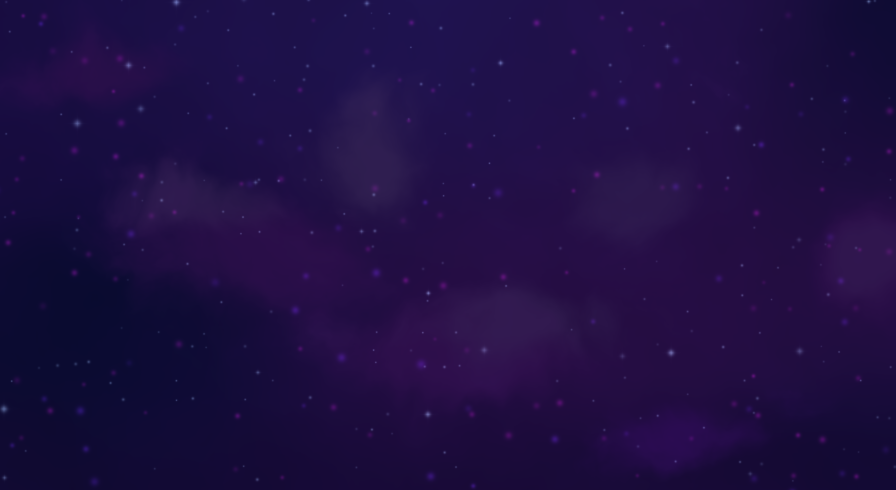
Give the GLSL for this background, as a Shadertoy shader.

```glsl
float hash(vec2 p) {
    return fract(sin(dot(p, vec2(127.1, 311.7))) * 43758.5453);
}

float valueNoise(vec2 p) {
    vec2 cell = floor(p), f = fract(p);
    f = f * f * (3.0 - 2.0 * f);
    float low = mix(hash(cell), hash(cell + vec2(1, 0)), f.x);
    float high = mix(hash(cell + vec2(0, 1)), hash(cell + vec2(1, 1)), f.x);
    return mix(low, high, f.y);
}

float fbm(vec2 p) {
    float sum = 0.0, amplitude = 0.52;
    for (int i = 0; i < 6; i++) {
        sum += amplitude * valueNoise(p);
        p = mat2(1.6, 1.2, -1.2, 1.6) * p + 7.3;
        amplitude *= 0.5;
    }
    return sum;
}

float blob(vec2 p, vec2 center, vec2 radius) {
    vec2 d = (p - center) / radius;
    return exp(-dot(d, d));
}

// A soft blob whose edge is torn by a noise value
float cloud(vec2 p, vec2 center, vec2 radius, float grain) {
    return smoothstep(0.3, 0.95, blob(p, center, radius) + (grain - 0.5) * 1.1);
}

// Scattered points, one possible star per cell; rays adds a small cross
float stars(vec2 p, float cellSize, float chance, float radius, float rays, float seed, float pixel) {
    vec2 cell = floor(p / cellSize);
    vec2 key = cell + seed;
    vec2 spot = 0.25 + 0.5 * vec2(hash(key + 3.1), hash(key + 8.7));
    vec2 d = abs(p - (cell + spot) * cellSize);
    float size = max(radius * mix(0.6, 1.2, hash(key + 5.9)), pixel);
    float core = exp(-dot(d, d) / (size * size));
    float cross = exp(-(d.x + d.y) / size - 3.0 * min(d.x, d.y) / size);
    float brightness = mix(0.3, 1.0, hash(key + 1.7));
    return step(hash(key), chance) * brightness * (core + rays * cross);
}

vec3 skyColor(vec2 p) {
    const vec3 purple = vec3(0.150, 0.052, 0.268);
    const vec3 indigo = vec3(0.092, 0.045, 0.245);
    const vec3 blue = vec3(0.112, 0.075, 0.310);
    const vec3 navy = vec3(0.030, 0.043, 0.180);
    vec3 color = mix(indigo, purple, smoothstep(0.15, 0.95, p.x));
    color = mix(color, blue, 0.85 * blob(p, vec2(0.85, 0.95), vec2(0.65, 0.32)));
    color = mix(color, navy, 0.85 * blob(p, vec2(0.22, 0.38), vec2(0.36, 0.22)));
    color = mix(color, navy, 0.85 * blob(p, vec2(0.0, 0.05), vec2(0.42, 0.35)));
    color = mix(color, navy, 0.80 * blob(p, vec2(1.9, 1.02), vec2(0.30, 0.42)));
    color = mix(color, navy, 0.65 * blob(p, vec2(1.85, 0.0), vec2(0.32, 0.25)));
    return mix(color, indigo * 0.82, 0.7 * smoothstep(0.26, 0.0, p.y));
}

vec3 addClouds(vec3 color, vec2 p, float grain) {
    const vec3 haze = vec3(0.205, 0.140, 0.325);
    const vec3 magenta = vec3(0.195, 0.060, 0.305);
    const vec3 violet = vec3(0.200, 0.050, 0.370);

    // Magenta underlayers
    float glow = cloud(p, vec2(0.56, 0.52), vec2(0.32, 0.17), grain);
    glow = max(glow, cloud(p, vec2(0.22, 0.86), vec2(0.20, 0.09), grain));
    glow = max(glow, cloud(p, vec2(0.98, 0.28), vec2(0.30, 0.12), grain));
    glow = max(glow, cloud(p, vec2(1.80, 0.46), vec2(0.14, 0.16), grain));
    color = mix(color, magenta, 0.65 * glow);

    // Pale hazy crests
    float crest = cloud(p, vec2(0.76, 0.67), vec2(0.19, 0.16), grain);
    crest = max(crest, 0.75 * cloud(p, vec2(0.47, 0.60), vec2(0.20, 0.07), grain));
    crest = max(crest, 0.70 * cloud(p, vec2(1.12, 0.33), vec2(0.29, 0.09), grain));
    crest = max(crest, 0.65 * cloud(p, vec2(1.29, 0.62), vec2(0.17, 0.10), grain));
    crest = max(crest, 0.45 * cloud(p, vec2(1.80, 0.46), vec2(0.09, 0.10), grain));
    color = mix(color, haze, 0.72 * crest);

    float lowCloud = cloud(p, vec2(1.42, 0.08), vec2(0.24, 0.09), grain);
    return mix(color, violet, 0.65 * lowCloud);
}

void mainImage(out vec4 fragColor, in vec2 fragCoord) {
    float pixel = 1.0 / iResolution.y;
    vec2 p = fragCoord * pixel;
    vec2 warp = vec2(fbm(p * 3.0 + 4.0), fbm(p * 3.0 + 19.0)) - 0.5;
    float grain = fbm(p * 6.0 + warp * 1.5);

    vec3 color = skyColor(p + warp * 0.22);
    color = addClouds(color, p + warp * 0.12, grain);
    color *= 0.94 + 0.12 * grain;

    // Soft coloured specks, fine dust and a few bright stars
    const vec3 pink = vec3(0.24, 0.02, 0.22);
    const vec3 violetSpeck = vec3(0.12, 0.04, 0.25);
    const vec3 paleBlue = vec3(0.24, 0.30, 0.34);
    color += pink * stars(p, 0.066, 0.24, 0.0060, 0.0, 11.0, pixel);
    color += violetSpeck * stars(p + 0.03, 0.085, 0.20, 0.0075, 0.0, 43.0, pixel);
    color += paleBlue * 0.75 * stars(p, 0.034, 0.10, 0.0028, 0.0, 71.0, pixel * 0.8);
    color += paleBlue * stars(p + 0.05, 0.125, 0.16, 0.0058, 0.4, 97.0, pixel);

    fragColor = vec4(color, 1.0);
}
```
